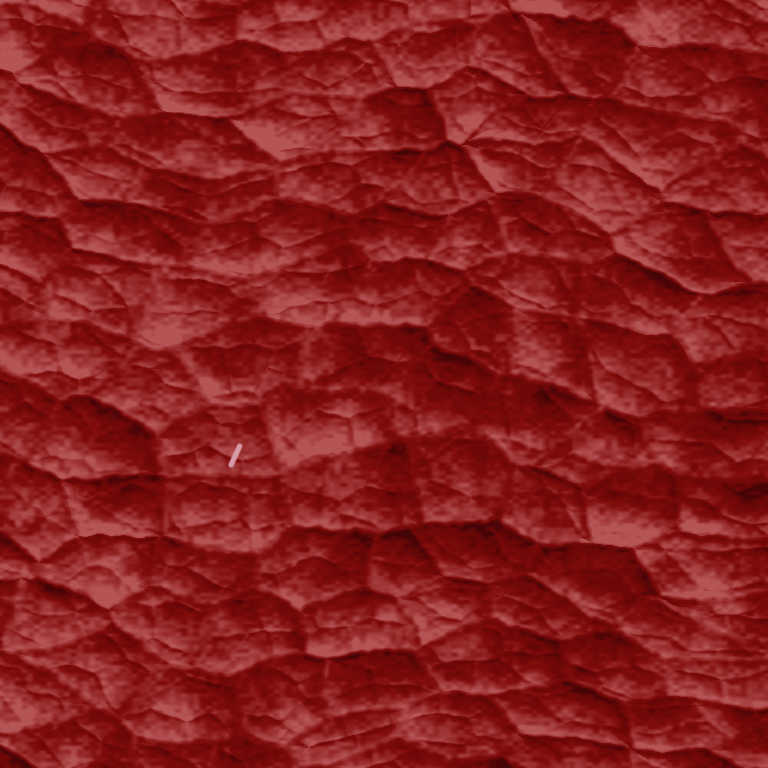
A WebGL 2 fragment shader for this texture:

```glsl
#version 300 es
precision highp float;
// Red grained leather: staggered, warped Voronoi pebbles lit from below.
// Each pebble runs from a dark upper slope to a pale lower rim and ends in a
// crease; smaller wrinkles, mottling and fine grain break up the surface.

#define PEBBLE_SIZE vec2(0.135, 0.080)
#define WRINKLE_SCALE 1.75
#define LIGHT_DIR vec2(-0.37, -0.93)
#define SLOPE_GAIN 2.0
#define RIM_GAIN 1.0
#define WRINKLE_GAIN 1.05
#define MOTTLE_GAIN 4.2
#define GRAIN_GAIN 1.4
#define CREASE_DEPTH 1.5

uniform vec2 u_resolution;
out vec4 fragColor;

vec2 hash22(vec2 p) {
    vec3 q = fract(p.xyx * vec3(0.1031, 0.1030, 0.0973));
    q += dot(q, q.yzx + 33.33);
    return fract((q.xx + q.yz) * q.zy);
}

float noise(vec2 p) {
    vec2 i = floor(p), f = fract(p);
    f = f * f * (3.0 - 2.0 * f);
    float low = mix(hash22(i).x, hash22(i + vec2(1, 0)).x, f.x);
    float high = mix(hash22(i + vec2(0, 1)).x, hash22(i + vec2(1, 1)).x, f.x);
    return mix(low, high, f.y);
}

float fbm(vec2 p) {
    float sum = 0.0, weight = 0.46;
    for (int i = 0; i < 4; i++) {
        sum += weight * noise(p);
        p = mat2(1.6, 1.2, -1.2, 1.6) * p + 7.3;
        weight *= 0.6;
    }
    return sum;
}

vec2 warp(vec2 p, float frequency) {
    p *= frequency;
    return vec2(noise(p + 11.7), noise(p + 47.2)) - 0.5;
}

// Seed of a grid cell; odd rows are shifted by half a cell
vec2 seedOf(vec2 cell) {
    return cell + vec2(0.5 * mod(cell.y, 2.0), 0.0) + 0.12 + 0.76 * hash22(cell + 31.0);
}

// x: slope towards the light, y: how the nearest edge faces it, z: edge distance
vec3 pebble(vec2 p, out vec2 id) {
    vec2 base = floor(p), nearest = vec2(0.0);
    float best = 1e5;
    for (int y = -2; y <= 2; y++)
    for (int x = -2; x <= 2; x++) {
        vec2 cell = base + vec2(x, y);
        vec2 r = seedOf(cell) - p;
        if (dot(r, r) < best) { best = dot(r, r); nearest = r; id = cell; }
    }
    float edge = 1e5;
    vec2 facing = vec2(0.0);
    for (int y = -2; y <= 2; y++)
    for (int x = -2; x <= 2; x++) {
        vec2 cell = id + vec2(x, y);
        if (x == 0 && y == 0) continue;
        vec2 r = seedOf(cell) - p;
        vec2 n = normalize(r - nearest);
        float d = dot(0.5 * (r + nearest), n);
        if (d < edge) { edge = d; facing = n; }
    }
    return vec3(dot(-nearest, LIGHT_DIR), dot(facing, LIGHT_DIR), edge);
}

// Shading of one layer of pebbles, with a shadow under each lit rim
float relief(vec3 c, float depth) {
    float tone = SLOPE_GAIN * c.x + RIM_GAIN * c.y * exp(-c.z / 0.12);
    tone *= smoothstep(0.0, 0.06, c.z);
    float shadow = exp(-c.z * c.z / 0.006) * max(0.0, -c.y);
    return tone * mix(0.75, 1.15, depth) - CREASE_DEPTH * depth * shadow;
}

vec3 leatherColor(float tone) {
    vec3 crease = vec3(0.27, 0.015, 0.025), deep = vec3(0.44, 0.03, 0.03);
    vec3 body = vec3(0.51, 0.05, 0.05), rim = vec3(0.71, 0.33, 0.335);
    vec3 color = mix(crease, deep, smoothstep(-3.6, -1.4, tone));
    color = mix(color, body, clamp((tone + 1.4) / 1.05, 0.0, 1.0));
    return mix(color, rim, clamp((tone + 0.35) / 2.25, 0.0, 1.0));
}

float segment(vec2 p, vec2 a, vec2 b) {
    vec2 ab = b - a;
    return length(p - a - ab * clamp(dot(p - a, ab) / dot(ab, ab), 0.0, 1.0));
}

void main() {
    vec2 uv = gl_FragCoord.xy / u_resolution.y;

    // Pebbles, then wrinkles that stop at the pebble edges
    vec2 bent = uv + 0.08 * warp(uv, 3.0) + 0.018 * warp(uv, 14.0) + 0.005 * warp(uv, 60.0);
    vec2 p = bent / PEBBLE_SIZE + 20.0;
    vec2 id, wrinkleId;
    vec3 main1 = pebble(p, id);
    vec3 wrinkle = pebble(p * WRINKLE_SCALE + floor(hash22(id) * 9.0) * 2.0, wrinkleId);
    float depth = smoothstep(0.2, 0.7, noise(uv * 7.0 + 5.0));
    float tone = relief(main1, depth);
    tone += 0.5 * WRINKLE_GAIN * relief(wrinkle, 1.0 - 0.6 * depth) * smoothstep(0.0, 0.15, main1.z);

    // Mottling, fine grain and a slight falloff to the right
    tone += MOTTLE_GAIN * (fbm(uv * vec2(13.0, 17.0)) - 0.5);
    tone += GRAIN_GAIN * (noise(uv * vec2(125.0, 190.0)) - 0.5);
    tone -= 0.4 * (uv.x - 0.5);
    vec3 color = leatherColor(tone);

    // A pale fleck of lint
    float fleck = segment(uv, vec2(0.301, 0.395), vec2(0.312, 0.419));
    color = mix(color, vec3(0.84, 0.60, 0.65), 1.0 - smoothstep(0.002, 0.005, fleck));
    fragColor = vec4(color, 1.0);
}
```
